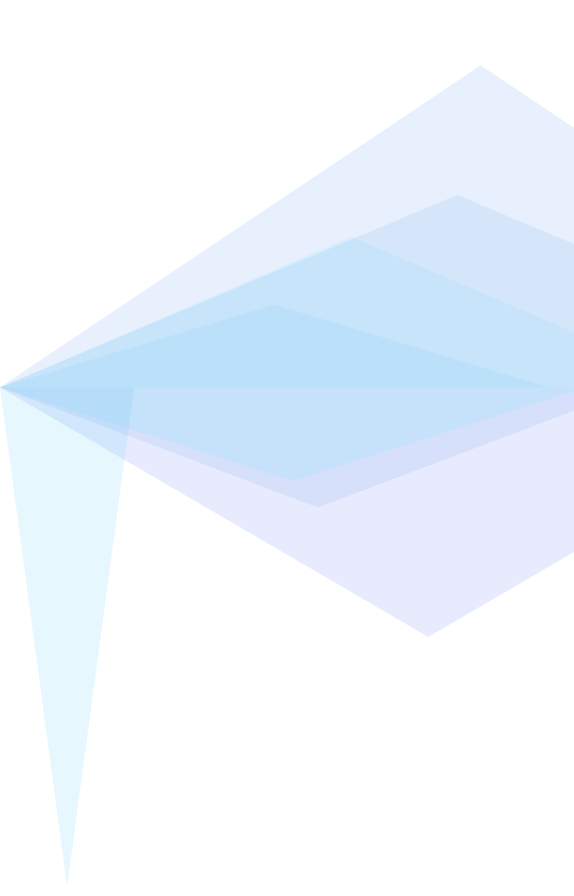
Write a Shadertoy shader that draws this background.

```glsl
// Translucent pastel triangles fanning out from one point on the left edge over white.

const vec2 FAN_ORIGIN = vec2(0.0, 0.5677);

// Signed distance to an isosceles triangle whose base runs right from the fan origin.
// The apex is relative to that origin; a negative height points it downward.
float triangleDistance(vec2 p, vec2 apex) {
    vec2 size = abs(apex);
    float height = p.y * sign(apex.y);
    float slant = (height / size.y + abs(p.x - apex.x) / size.x - 1.0)
                * size.x * size.y / length(size);
    return max(-height, slant);
}

// Lays one tinted sheet over the colour below, with a one-pixel soft edge.
void addSheet(inout vec3 color, vec2 p, vec2 apex, vec3 tint, float opacity) {
    float coverage = clamp(0.5 - triangleDistance(p, apex) * iResolution.y, 0.0, 1.0);
    color = mix(color, tint, opacity * coverage);
}

void mainImage(out vec4 fragColor, in vec2 fragCoord) {
    // Lengths are fractions of the canvas height
    vec2 p = fragCoord / iResolution.y - FAN_ORIGIN;
    vec3 color = vec3(1.0);

    // Upward sheets, from widest to narrowest
    addSheet(color, p, vec2(0.5365, 0.3594), vec3(0.25, 0.51, 0.97), 0.12);
    addSheet(color, p, vec2(0.5104, 0.2148), vec3(0.29, 0.62, 0.87), 0.12);
    addSheet(color, p, vec2(0.3920, 0.1680), vec3(0.38, 0.84, 0.98), 0.12);
    addSheet(color, p, vec2(0.3060, 0.0924), vec3(0.36, 0.76, 0.98), 0.12);

    // Downward sheets, from widest to narrowest
    addSheet(color, p, vec2(0.4779, -0.2786), vec3(0.37, 0.48, 0.95), 0.15);
    addSheet(color, p, vec2(0.3548, -0.1341), vec3(0.35, 0.56, 0.93), 0.12);
    addSheet(color, p, vec2(0.3270, -0.1042), vec3(0.32, 0.91, 0.95), 0.12);

    // Tall spike hanging at the left
    addSheet(color, p, vec2(0.0749, -0.5570), vec3(0.22, 0.74, 0.97), 0.12);

    fragColor = vec4(color, 1.0);
}
```
